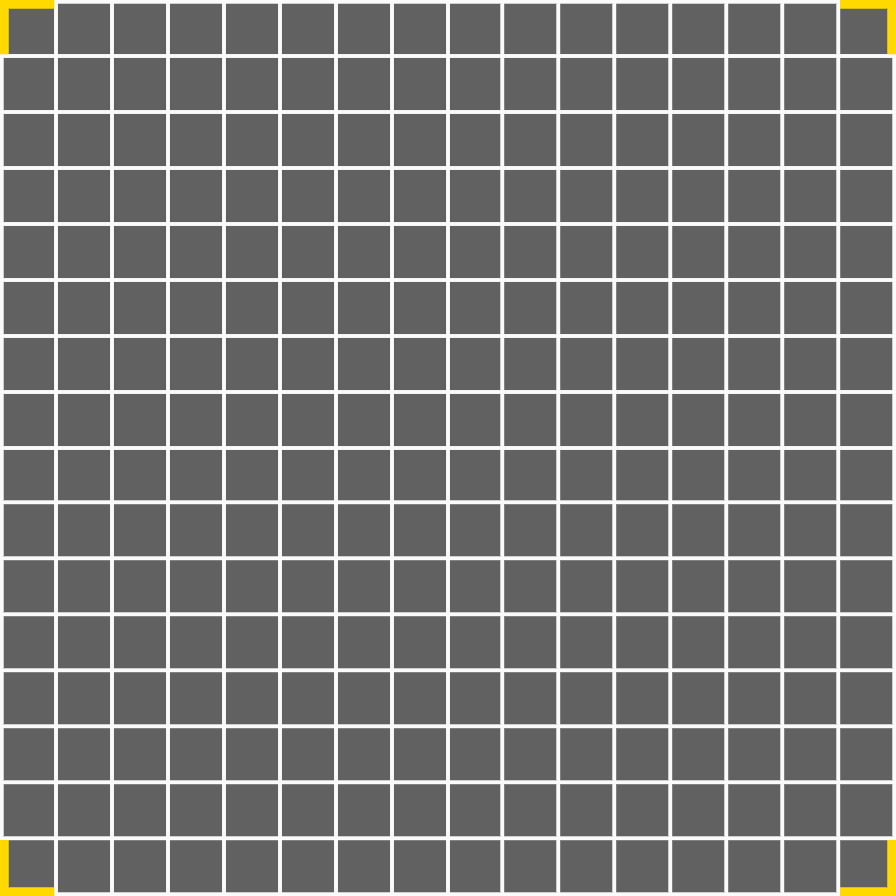
Write a WebGL 1 fragment shader that draws this pattern.

```glsl
precision highp float;

// Draws a 16 by 16 grid of flat grey tiles split by thin white lines,
// with a yellow bracket in each corner. Line centres snap to a fine lattice,
// so tile sizes differ slightly; distances become smooth coverage masks.

uniform vec2 u_resolution;

const float TILES = 16.0;
const float UNIT = 1.0 / 512.0;             // lattice step, in canvas widths
const float PITCH = (1.0 - 2.0 * UNIT) / TILES;
const float LINE_HALF = 1.12 * UNIT;
const float BRACKET_WIDTH = 5.0 * UNIT;
const float BRACKET_GAP = UNIT;             // from line centre to bracket end

const vec3 TILE_GREY = vec3(0.38);
const vec3 LINE_WHITE = vec3(0.98);
const vec3 BRACKET_YELLOW = vec3(1.0, 0.85, 0.0);

// Centre of a grid line, snapped down to the lattice.
float lineCentre(float index) {
  return floor((UNIT + index * PITCH) / UNIT + 0.01) * UNIT;
}

// Distance along one axis to the nearest grid line.
float lineDistance(float x) {
  float index = clamp(floor((x - UNIT) / PITCH + 0.5), 0.0, TILES);
  return abs(x - lineCentre(index));
}

// Smooth mask that is 1 where the signed depth is positive.
float coverage(float depth, float pixel) {
  return clamp(depth / pixel + 0.5, 0.0, 1.0);
}

// Depth inside the first or last tile along one axis.
float endTileDepth(float x) {
  float first = lineCentre(1.0) - BRACKET_GAP - x;
  float last = x - lineCentre(TILES - 1.0) - BRACKET_GAP;
  return max(first, last);
}

// White lines along both axes.
float gridMask(vec2 p, float pixel) {
  float nearest = min(lineDistance(p.x), lineDistance(p.y));
  return coverage(LINE_HALF - nearest, pixel);
}

// The four corner tiles, including their outer margins.
float cornerMask(vec2 p, float pixel) {
  return coverage(endTileDepth(p.x), pixel) * coverage(endTileDepth(p.y), pixel);
}

// Band that follows the canvas border.
float borderMask(vec2 p, float pixel) {
  vec2 inset = min(p, 1.0 - p);
  return coverage(BRACKET_WIDTH - min(inset.x, inset.y), pixel);
}

void main() {
  vec2 p = gl_FragCoord.xy / u_resolution;
  p.y = 1.0 - p.y;                          // snapping runs from the top left
  float pixel = 1.0 / min(u_resolution.x, u_resolution.y);

  vec3 colour = mix(TILE_GREY, LINE_WHITE, gridMask(p, pixel));

  // Brackets lie over the lines at the corners.
  float bracket = cornerMask(p, pixel) * borderMask(p, pixel);
  colour = mix(colour, BRACKET_YELLOW, bracket);

  gl_FragColor = vec4(colour, 1.0);
}
```
